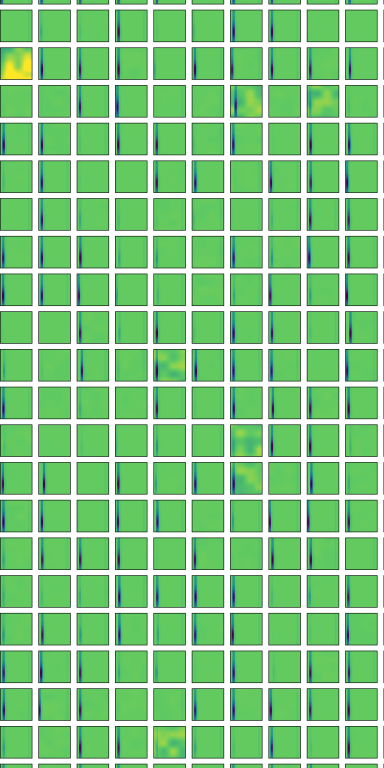
Reproduce this pattern procedurally as a WebGL 1 fragment shader.

```glsl
precision highp float;
uniform vec2 u_resolution;

const vec2 GRID_COUNT = vec2(10.013, 20.37);   // columns and rows across the canvas
const vec2 GRID_OFFSET = vec2(0.0776, 0.813);  // grid coordinate of the top left corner
const vec2 PANEL_SIZE = vec2(0.828, 0.843);    // panel share of one grid cell
const float FRAME_WIDTH = 0.018;               // in grid cells
const vec3 PAPER = vec3(1.0);
const vec3 FRAME_INK = vec3(0.07, 0.12, 0.08);
const float BASE_LEVEL = 0.757;
const float STRIPE_X = 0.1;
const float STRIPE_HALF_WIDTH = 0.042;
const float HEAT_ROWS = 16.0;
const float STRONG_FROM = 0.45;                // share of panels with a weak stripe
const float CLOUDY_FROM = 0.965;               // share of panels without strong clouds
const vec2 HOT_PANEL = vec2(0.0, 2.0);

float hash(vec2 p) {
  vec3 q = fract(p.xyx * vec3(0.1031, 0.1030, 0.0973));
  q += dot(q, q.yzx + 33.33);
  return fract((q.x + q.y) * q.z);
}

float noise(vec2 p) {
  vec2 i = floor(p);
  vec2 f = fract(p);
  f = f * f * (3.0 - 2.0 * f);
  float low = mix(hash(i), hash(i + vec2(1.0, 0.0)), f.x);
  float high = mix(hash(i + vec2(0.0, 1.0)), hash(i + vec2(1.0, 1.0)), f.x);
  return mix(low, high, f.y);
}

// Purple, blue, teal, green, yellow ramp
vec3 heatColor(float level) {
  float s = clamp(level, 0.0, 1.0) * 4.0;
  vec3 c = mix(vec3(0.267, 0.005, 0.329), vec3(0.229, 0.322, 0.546), clamp(s, 0.0, 1.0));
  c = mix(c, vec3(0.128, 0.567, 0.551), clamp(s - 1.0, 0.0, 1.0));
  c = mix(c, vec3(0.369, 0.789, 0.383), clamp(s - 2.0, 0.0, 1.0));
  return mix(c, vec3(0.993, 0.906, 0.144), clamp(s - 3.0, 0.0, 1.0));
}

// Antialiased coverage of a centred box
float boxCoverage(vec2 p, vec2 halfSize, vec2 pixel) {
  vec2 c = clamp((halfSize - abs(p)) / pixel + 0.5, 0.0, 1.0);
  return c.x * c.y;
}

// Dark stripe, strongest in the lower half; uv runs down from the top left
float stripeDip(vec2 uv, vec2 id) {
  float pick = hash(id + 17.3);
  float weak = pick / STRONG_FROM;
  float strength = pick > STRONG_FROM ? mix(0.68, 0.8, hash(id + 5.1)) : 0.24 * weak * weak;

  float jitter = hash(id + 41.7) - 0.5;
  float dx = uv.x - STRIPE_X - 0.6 * jitter * jitter * jitter;
  float core = 1.0 - smoothstep(0.4 * STRIPE_HALF_WIDTH, 1.4 * STRIPE_HALF_WIDTH, abs(dx));
  float haloX = (dx - 1.4 * STRIPE_HALF_WIDTH) / STRIPE_HALF_WIDTH;
  float halo = 0.1 * exp(-haloX * haloX);

  float band = (floor(uv.y * HEAT_ROWS) + 0.5) / HEAT_ROWS;
  float fall = (mix(uv.y, band, 0.6) - 0.69) / 0.26;
  float profile = 0.3 + 0.7 * exp(-fall * fall);
  return strength * profile * max(core, halo);
}

// Soft clouds: barely visible in most panels, strong in a few
float clouds(vec2 uv, vec2 id) {
  float n = noise(uv * vec2(3.2, 3.8) + id * 19.0) - 0.5;
  float pick = hash(id + 73.9);
  float amount = pick > CLOUDY_FROM ? 0.22 : 0.03 * pick * pick;
  return n * amount;
}

float panelLevel(vec2 uv, vec2 id) {
  vec2 away = abs(id - HOT_PANEL);
  if (max(away.x, away.y) < 0.5) {
    float n = noise(uv * 3.5 + 8.0) - 0.5;
    return 0.72 + 0.22 * uv.y + 0.12 * uv.x + 0.28 * n;
  }
  float edgeX = (uv.x - 0.9) / 0.03;
  float edgeLine = 0.035 * step(0.6, hash(id + 29.2)) * exp(-edgeX * edgeX);
  return BASE_LEVEL + clouds(uv, id) - stripeDip(uv, id) - edgeLine;
}

void main() {
  vec2 canvas = gl_FragCoord.xy / u_resolution;
  canvas.y = 1.0 - canvas.y;
  vec2 grid = canvas * GRID_COUNT + GRID_OFFSET;
  vec2 pixel = GRID_COUNT / u_resolution;
  vec2 id = floor(grid);
  vec2 local = fract(grid) - 0.5;

  vec2 uv = clamp(local / PANEL_SIZE + 0.5, 0.0, 0.999);
  vec3 heat = heatColor(panelLevel(uv, id));

  // Frame is the ring between an outer and an inner box
  float outer = boxCoverage(local, 0.5 * (PANEL_SIZE + FRAME_WIDTH), pixel);
  float inner = boxCoverage(local, 0.5 * (PANEL_SIZE - FRAME_WIDTH), pixel);
  vec3 color = PAPER * (1.0 - outer) + FRAME_INK * (outer - inner) + heat * inner;
  gl_FragColor = vec4(color, 1.0);
}
```
